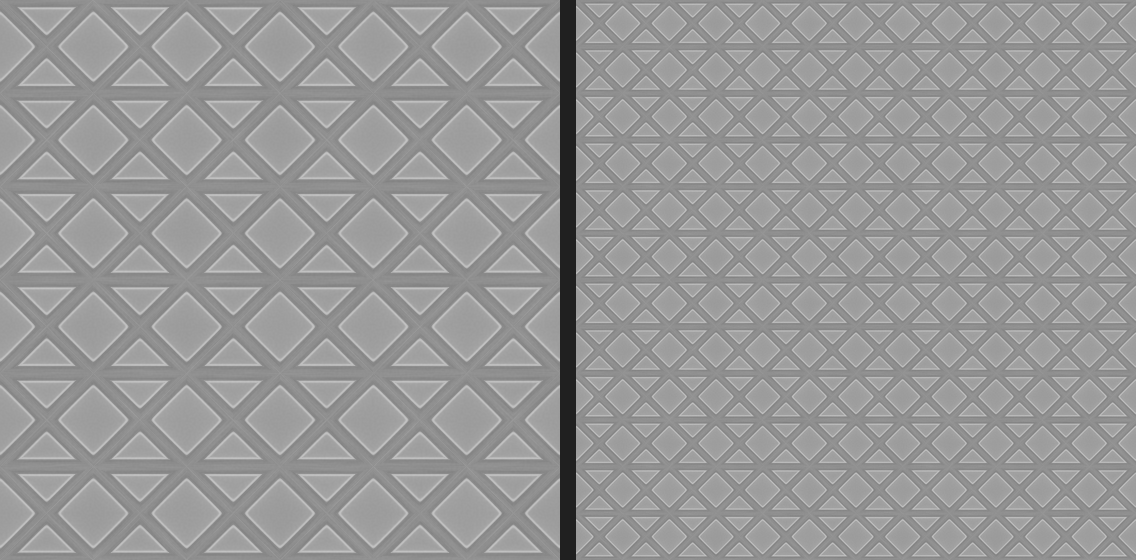
Left, the tile; right, the same tile 2 across and 2 down.
Reproduce this texture map procedurally as a WebGL 2 fragment shader.

```glsl
#version 300 es
precision highp float;
// Grey embossed lattice: raised diamonds and paired triangles between brushed bars.

#define REPEATS 6.0
#define BAR_HALF 0.078
#define CORNER 0.014
#define RIM_WIDTH 0.011
#define BAR_TONE 0.565
#define PANEL_TONE 0.612
#define PANEL_EDGE_TONE 0.655
#define RIM_GAIN 0.11
#define GROOVE_DEPTH 0.035
#define STREAK_GAIN 0.022
#define SEAM_GAIN 0.035
#define GRAIN_GAIN 0.014

uniform vec2 u_resolution;
out vec4 fragColor;

// Pseudo-random unit vector for a lattice point
vec2 gradientAt(vec2 cell, vec2 period) {
    uvec2 k = uvec2(mod(cell, period));
    uint h = k.x * 1597u + k.y * 51749u + 977u;
    h = (h ^ (h >> 15)) * 73939133u;
    h = (h ^ (h >> 13)) * 39916801u;
    h ^= h >> 16;
    float angle = float(h & 65535u) * 6.28318 / 65536.0;
    return vec2(cos(angle), sin(angle));
}

// Gradient noise, one wrap per unit; frequency must be whole
float wrapNoise(vec2 uv, vec2 frequency) {
    vec2 p = uv * frequency;
    vec2 i = floor(p), f = p - i;
    vec2 w = f * f * f * (f * (f * 6.0 - 15.0) + 10.0);
    vec2 e = vec2(0.0, 1.0);
    float a = dot(gradientAt(i, frequency), f);
    float b = dot(gradientAt(i + e.yx, frequency), f - e.yx);
    float c = dot(gradientAt(i + e.xy, frequency), f - e.xy);
    float d = dot(gradientAt(i + e.yy, frequency), f - e.yy);
    return mix(mix(a, b, w.x), mix(c, d, w.x), w.y);
}

float bell(float x, float width) {
    return exp(-x * x / (width * width));
}

// Absolute value with a rounded tip
float softAbs(float x) {
    return sqrt(x * x + CORNER * CORNER);
}

void main() {
    vec2 uv = gl_FragCoord.xy / u_resolution;
    float pixel = REPEATS / min(u_resolution.x, u_resolution.y);

    // Cell coordinates with the diamond at the centre
    vec2 q = fract(uv * REPEATS + vec2(0.5, 0.0)) - 0.5;
    vec2 a = abs(q);
    float diagonal = (a.x + a.y - 0.5) * 0.70711;

    // Distance from the bar axes: inside the diamond or the triangles
    float diamond = (0.5 - softAbs(q.x) - softAbs(q.y)) * 0.70711;
    float slope = (a.y - softAbs(0.5 - a.x)) * 0.70711;
    float base = 0.5 - a.y;
    float axis = diagonal < 0.0 ? diamond : min(slope, base);
    float d = axis - BAR_HALF;

    // Panel and bar shading
    float panel = mix(PANEL_TONE, PANEL_EDGE_TONE, exp(-max(d, 0.0) / 0.07));
    float inside = smoothstep(-0.5, 0.5, d / max(pixel, 0.012));
    float bar = BAR_TONE - GROOVE_DEPTH * bell(d + 0.018, 0.02);

    // Brushed streaks follow each bar and meet in mitres
    vec2 turned = vec2(uv.x + uv.y, uv.x - uv.y);
    bool level = diagonal > 0.0 && base < slope;
    vec2 along = level ? uv : (q.x * q.y > 0.0 ? turned.yx : turned);
    float streak = wrapNoise(along, vec2(14.0, 230.0))
                 + 0.6 * wrapNoise(along, vec2(31.0, 390.0));
    bar += STREAK_GAIN * streak;

    // Thin broken seam down the diagonal bars
    float seamWidth = max(0.004, 0.5 * pixel);
    float seam = bell(diagonal, seamWidth) * 0.004 / seamWidth;
    bar += SEAM_GAIN * seam * (0.9 + 0.9 * wrapNoise(uv, vec2(23.0)));

    // Bright rim on the raised edge
    float tone = mix(bar, panel, inside);
    tone += RIM_GAIN * bell(d - 0.013, max(RIM_WIDTH, 0.7 * pixel));

    // Fine grain and slow uneven wear
    tone += GRAIN_GAIN * wrapNoise(uv, vec2(220.0));
    tone += 0.012 * wrapNoise(uv, vec2(9.0));
    fragColor = vec4(vec3(tone), 1.0);
}
```
